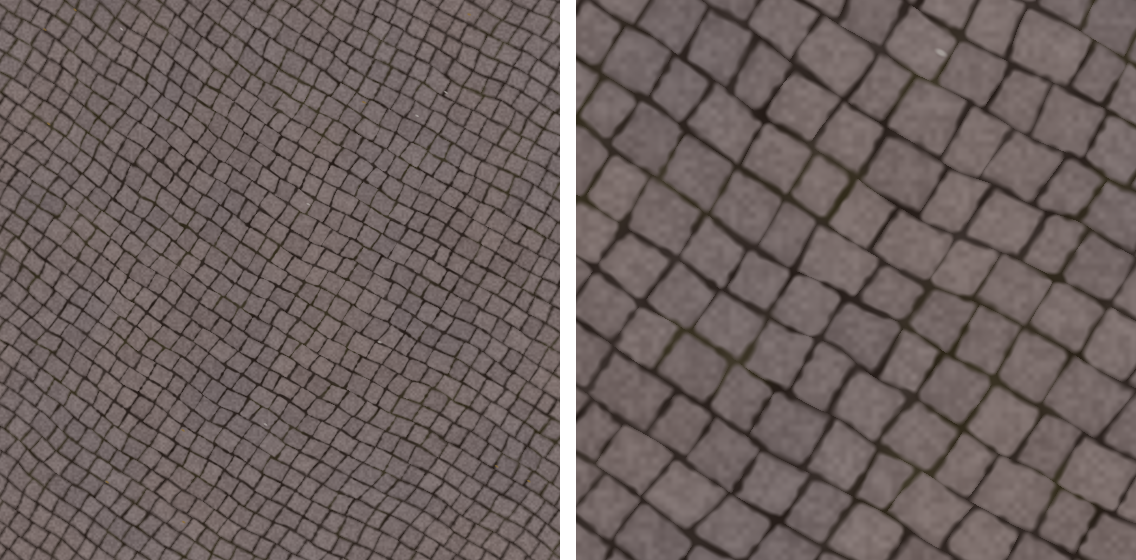
Left, the full canvas; right, a detail of the centre.
A WebGL 2 fragment shader for this texture:

```glsl
#version 300 es
precision highp float;
// Weathered grey-brown cobblestones in gently curving diagonal rows with thin mossy joints.
uniform vec2 u_resolution;
out vec4 fragColor;

float hash(vec2 p) {
  return fract(sin(dot(p, vec2(127.1, 311.7))) * 43758.5453);
}

float noise(vec2 p) {
  vec2 i = floor(p), f = fract(p);
  f = f * f * (3.0 - 2.0 * f);
  return mix(mix(hash(i), hash(i + vec2(1, 0)), f.x),
             mix(hash(i + vec2(0, 1)), hash(i + vec2(1, 1)), f.x), f.y);
}

mat2 rotation(float a) {
  return mat2(cos(a), -sin(a), sin(a), cos(a));
}

float roundedBox(vec2 p, vec2 halfSize, float radius) {
  vec2 q = abs(p) - halfSize + radius;
  return length(max(q, 0.0)) + min(max(q.x, q.y), 0.0) - radius;
}

// Position of the joint to the left of a stone within its row
float jointPosition(vec2 id) {
  return id.x + 0.3 * (hash(id + 17.3) - 0.5);
}

void main() {
  vec2 p = gl_FragCoord.xy / u_resolution.y;
  float stones = 30.0;

  // Diagonal rows, bent by broad waves and by uneven laying
  vec2 q = rotation(-0.56) * p;
  q += vec2(0.01 * sin(q.y * 5.0 + 1.0), 0.016 * sin(q.x * 5.5 + 1.5 * q.y));
  q = q * stones + 40.0;
  q += 0.3 * vec2(noise(q * 0.4), noise(q * 0.4 + 31.0));
  q += 0.12 * vec2(noise(q * 1.2 + 9.0), noise(q * 1.2 + 53.0));

  // Find the stone between two jittered joints
  float row = floor(q.y);
  float u = q.x + 0.4 * hash(vec2(row, 4.7));
  vec2 id = vec2(floor(u), row);
  if (u < jointPosition(id)) id.x -= 1.0;
  else if (u > jointPosition(id + vec2(1, 0))) id.x += 1.0;
  float left = jointPosition(id), right = jointPosition(id + vec2(1, 0));
  vec2 local = vec2(u - 0.5 * (left + right), q.y - row - 0.5);
  float shade = hash(id + 3.1);

  // Stone outline, slightly turned and chipped
  local = rotation(0.16 * (hash(id + 7.7) - 0.5)) * local;
  vec2 inset = 0.015 + 0.05 * vec2(hash(id + 1.9), hash(id + 5.3));
  float d = roundedBox(local, vec2(0.5 * (right - left), 0.5) - inset, 0.05 + 0.11 * hash(id + 11.0));
  d += 0.07 * (noise(q * 6.0) - 0.5);

  // Edges soften away from the centre
  float softness = 0.06 + 0.07 * smoothstep(0.2, 0.7, length(p - 0.5));
  softness = max(softness, 0.7 * stones / u_resolution.y);
  float joint = smoothstep(-softness, softness, d);
  joint *= 0.78 + 0.3 * noise(q * 1.7 + 61.0);

  // Stone tone, faint stains and crisp grain
  vec3 stone = mix(vec3(0.452, 0.402, 0.399), vec3(0.498, 0.446, 0.439), shade);
  stone += 0.015 * (noise(p * 5.0 + 2.0) - 0.5);
  stone += vec3(0.006, 0.0, -0.006) * (noise(q * 0.35 + 70.0) - 0.5) * 2.0;
  stone += 0.075 * (noise(p * 260.0) - 0.5) + 0.03 * (noise(q * 4.0 + 20.0) - 0.5);
  stone *= 1.0 - 0.06 * smoothstep(-0.2, 0.0, d);

  // Dark joints with small patches of moss
  float moss = smoothstep(0.45, 0.9, noise(q * 0.8 + 90.0));
  vec3 gap = mix(vec3(0.165, 0.13, 0.115), vec3(0.2, 0.175, 0.11), moss);
  gap += 0.08 * (noise(q * 2.2 + 41.0) - 0.5);
  vec3 color = mix(stone, gap, min(joint, 1.0));

  // Rare pale and yellow litter
  vec2 fleck = floor(q * 1.5);
  vec2 offset = fract(q * 1.5) - 0.3 - 0.4 * vec2(hash(fleck + 2.0), hash(fleck + 6.0));
  float litter = step(0.99, hash(fleck + 13.0)) * (1.0 - smoothstep(0.04, 0.17, length(offset * vec2(0.7, 1.4))));
  vec3 litterColor = mix(vec3(0.55, 0.43, 0.2), vec3(0.7, 0.68, 0.66), step(0.6, hash(fleck + 23.0)));
  color = mix(color, litterColor, 0.75 * litter);

  fragColor = vec4(color, 1.0);
}
```
